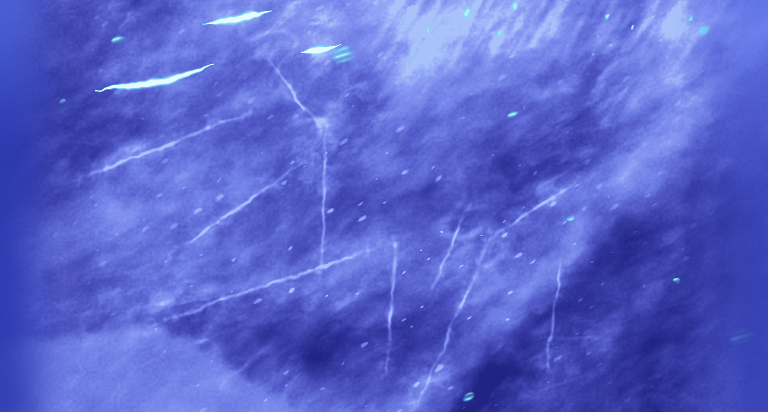
Give the GLSL for this texture, as a Shadertoy shader.

```glsl
// Fractured violet-blue crystal interior with cloudy veils, cracks and cyan glints.
const vec3 DEEP = vec3(0.13, 0.14, 0.52);
const vec3 INDIGO = vec3(0.22, 0.24, 0.65);
const vec3 VIOLET = vec3(0.33, 0.36, 0.79);
const vec3 LAVENDER = vec3(0.43, 0.49, 0.89);
const vec3 HAZE = vec3(0.53, 0.59, 0.95);
const vec3 FROST = vec3(0.66, 0.76, 0.98);
const vec3 CYAN = vec3(0.46, 0.90, 0.96);
const vec3 WHITE = vec3(0.90, 0.98, 1.00);
const vec3 RIM_BLUE = vec3(0.16, 0.21, 0.68);
const float BASE_TONE = 0.50, CLOUDS = 0.85, FINE_DETAIL = 0.28, GRAIN = 0.07;
const float CRACK_WIDTH = 0.0045, CRACK_LIGHT = 0.42;
const float VEIL_ANGLE = 0.55, FAN_ANGLE = 1.05;

// Main fracture lines: start and end, in canvas heights
const vec4 CRACKS[10] = vec4[10](
    vec4(.65, .86, .78, .68), vec4(.79, .69, .78, .34), vec4(1.02, .03, 1.19, .42),
    vec4(1.19, .42, 1.4, .56), vec4(.41, .38, .74, .61), vec4(.18, .56, .61, .73),
    vec4(.36, .21, .95, .41), vec4(.94, .1, .96, .41), vec4(1.33, .1, 1.36, .37),
    vec4(1.05, .3, 1.13, .49));

vec2 hash2(vec2 p) {
    vec3 h = fract(p.xyx * vec3(0.1031, 0.1030, 0.0973));
    h += dot(h, h.yzx + 33.33);
    return fract((h.xx + h.yz) * h.zy);
}
float corner(vec2 cell, vec2 f, vec2 o) {
    return dot(hash2(cell + o) * 2.0 - 1.0, f - o);
}
float noise(vec2 p) {
    vec2 i = floor(p), f = fract(p), u = f * f * (3.0 - 2.0 * f);
    return mix(mix(corner(i, f, vec2(0, 0)), corner(i, f, vec2(1, 0)), u.x),
               mix(corner(i, f, vec2(0, 1)), corner(i, f, vec2(1, 1)), u.x), u.y);
}
vec2 noise2(vec2 p) { return vec2(noise(p), noise(p + 19.0)); }
mat2 turn(float a) { return mat2(cos(a), -sin(a), sin(a), cos(a)); }
float fbm(vec2 p) {
    float sum = 0.0, amp = 0.5;
    for (int i = 0; i < 5; i++) {
        sum += amp * noise(p);
        p = turn(0.5) * p * 2.03 + 7.1;
        amp *= 0.55;
    }
    return sum;
}
float pool(vec2 p, vec2 centre, vec2 radius) {
    vec2 d = (p - centre) / radius;
    return exp(-dot(d, d));
}
// Scattered slivers, at most one per grid cell
float slivers(vec2 p, float scale, float angle, float stretch, float density) {
    vec2 q = turn(angle) * p * scale / vec2(stretch, 1.0);
    vec2 cell = floor(q), kind = hash2(cell + 17.0);
    vec2 d = fract(q) - 0.5 - (hash2(cell) - 0.5) * 0.4 + 0.12 * noise2(q * 4.0);
    float size = mix(0.08, 0.26, kind.y * kind.y);
    return smoothstep(size, size * 0.4, length(d)) * step(kind.x, density);
}
float rise(float t, float a, float b) { return clamp((t - a) / (b - a), 0.0, 1.0); }
vec3 ramp(float t) {
    vec3 c = mix(DEEP, INDIGO, rise(t, 0.05, 0.28));
    c = mix(c, VIOLET, rise(t, 0.28, 0.47));
    c = mix(c, LAVENDER, rise(t, 0.47, 0.62));
    c = mix(c, HAZE, rise(t, 0.62, 0.77));
    return mix(c, FROST, rise(t, 0.77, 0.92));
}

void mainImage(out vec4 fragColor, in vec2 fragCoord) {
    vec2 p = fragCoord / iResolution.y;
    float right = iResolution.x / iResolution.y, px = 1.0 / iResolution.y;
    float focus = smoothstep(0.03, 0.25, p.x) * (1.0 - smoothstep(right - 0.25, right, p.x));
    vec2 bent = p + 0.07 * vec2(fbm(p * 4.0), fbm(p * 4.0 + 19.0));

    // Broad light and shadow
    float tone = BASE_TONE + 0.33 * pool(bent, vec2(1.2, 1.0), vec2(0.5, 0.17))
        + 0.16 * pool(bent, vec2(0.68, 0.82), vec2(0.15, 0.22))
        - 0.24 * pool(bent, vec2(0.17, 0.70), vec2(0.18, 0.24))
        - 0.20 * pool(bent, vec2(0.80, 0.17), vec2(0.20, 0.13))
        - 0.17 * pool(bent, vec2(1.32, 0.56), vec2(0.25, 0.15));

    // Pale facet at lower left, dark face and soft band at lower right
    float facetTop = 0.22 - max(0.12 * (0.39 - bent.x), 0.58 * (bent.x - 0.39));
    float facet = smoothstep(-0.01, 0.035, facetTop - bent.y);
    float side = dot(bent - vec2(1.03, 0.0), vec2(0.73, -0.68));
    float face = smoothstep(0.0, 0.07, side) * (1.0 - smoothstep(0.35, 0.75, p.y));
    float band = (side + 0.025) / 0.035;
    tone += 0.17 * facet + 0.14 * exp(-band * band);
    tone += face * (0.16 * noise(vec2(bent.x * 20.0, p.y * 2.0)) - 0.24);

    // Cloudy veils, thin veins and fine texture
    vec2 veil = turn(VEIL_ANGLE) * bent;
    float calm = mix(0.3, 1.0, focus) * (1.0 - 0.6 * facet);
    float detail = fbm(veil * vec2(13.0, 26.0));
    float patches = smoothstep(-0.08, 0.22, fbm(p * 3.5 + 4.0));
    float vein = 1.0 - smoothstep(0.0, 0.06, abs(noise(veil * vec2(4.0, 9.0) + 3.0)));
    tone += calm * (CLOUDS * fbm(veil * vec2(2.6, 5.0)) + FINE_DETAIL * detail);
    tone += calm * patches * (0.1 * vein + 0.5 * max(detail, 0.0)) + GRAIN * noise(p * 130.0);

    // Fan of streaks along the top
    float top = smoothstep(0.78, 0.95, p.y) * smoothstep(0.85, 1.05, p.x) * focus;
    tone += 0.45 * top * max(noise(turn(FAN_ANGLE) * p * vec2(7.0, 48.0)) + 0.1, 0.0);

    // Cracks with frosted borders
    vec2 jag = p + 0.012 * noise2(p * 16.0) + 0.005 * noise2(p * 55.0);
    float broken = clamp(0.65 + 1.3 * noise(p * 24.0), 0.0, 1.0);
    float crumbs = 0.045 + 0.4 * max(noise(p * 60.0), 0.0);
    for (int i = 0; i < 10; i++) {
        vec2 a = jag - CRACKS[i].xy, b = CRACKS[i].zw - CRACKS[i].xy;
        float h = clamp(dot(a, b) / dot(b, b), 0.0, 1.0), d = length(a - b * h);
        float line = 1.0 - smoothstep(0.0, CRACK_WIDTH + px, d);
        tone += CRACK_LIGHT * line * broken * (0.3 + 2.8 * h * (1.0 - h));
        tone += crumbs * exp(-d / 0.018);
    }

    // Frosted specks, striped chips and top sparks
    float middle = 0.25 + pool(p, vec2(0.95, 0.35), vec2(0.45, 0.32));
    tone += 0.4 * focus * middle * slivers(p, 34.0, 0.6, 2.2, 0.22);
    float stripes = 0.65 + 0.35 * sin(dot(p, vec2(-120.0, 400.0)));
    float glint = focus * stripes * slivers(p, 10.0, 0.35, 1.7, 0.10);
    glint += top * slivers(p + 0.3, 19.0, FAN_ANGLE, 1.6, 0.16);

    // Long curved reflections
    for (float k = 0.0; k < 3.0; k++) {
        vec2 d = turn(0.2) * (jag - vec2(0.376 + 0.2 * k, 0.8 + 0.16 * sin(1.309 * k)));
        float along = abs(d.x) / (0.15 * exp2(-0.8 * k)), off = abs(d.y - 0.5 * d.x * d.x);
        float width = 0.011 * (1.0 - smoothstep(0.2, 1.0, along));
        glint += 1.3 * (1.0 - smoothstep(width * 0.3, width + px, off)) * step(along, 1.0);
        tone += 0.25 * exp(-off / 0.02) * (1.0 - smoothstep(0.0, 1.0, along));
    }

    // Colour, blue rim and highlights
    vec3 rim = RIM_BLUE + vec3(0.12, 0.16, 0.16) * smoothstep(0.6, 1.0, p.y);
    vec3 col = mix(ramp(tone), rim, 0.85 * (1.0 - smoothstep(0.0, 0.17, bent.x)));
    col = mix(col, rim + 0.08, 0.55 * smoothstep(right - 0.25, right, bent.x));
    col = mix(col, CYAN, clamp(glint, 0.0, 1.0));
    fragColor = vec4(mix(col, WHITE, smoothstep(0.75, 1.25, glint)), 1.0);
}
```
